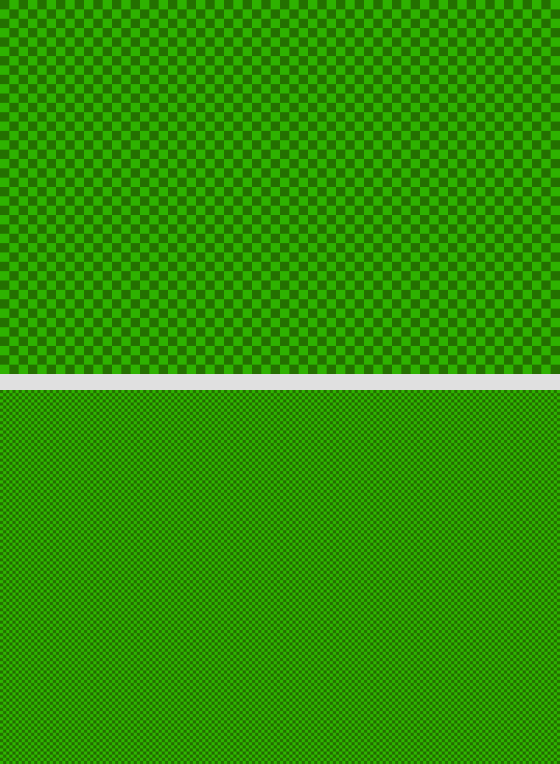
Top, the tile; bottom, the same tile 3 across and 3 down.
Reproduce this pattern procedurally as a WebGL 2 fragment shader.

```glsl
#version 300 es
precision highp float;
// A plain two-green checkerboard, 60 squares across and 40 down.
// Each axis is a square wave with box-filtered edges; the sign of their
// product picks the colour. Even counts make the board tile seamlessly.

uniform vec2 u_resolution;
out vec4 fragColor;

// Square wave of period 2 per axis, +1 on [0,1] and -1 on [1,2],
// with each edge blended over one pixel
vec2 squareWave(vec2 p, vec2 pixel) {
    vec2 edgeDistance = abs(mod(p - 0.5, 2.0) - 1.0) - 0.5;
    return clamp(2.0 * edgeDistance / pixel, -1.0, 1.0);
}

void main() {
    // Position and pixel size, measured in squares
    vec2 squares = vec2(60.0, 40.0);
    vec2 pixel = squares / u_resolution;
    vec2 wave = squareWave(gl_FragCoord.xy * pixel, pixel);

    // Light where both waves agree, dark where they differ
    float light = 0.5 + 0.5 * wave.x * wave.y;
    vec3 darkGreen = vec3(0.14, 0.44, 0.0);
    vec3 lightGreen = vec3(0.18, 0.70, 0.0);
    fragColor = vec4(mix(darkGreen, lightGreen, light), 1.0);
}
```
